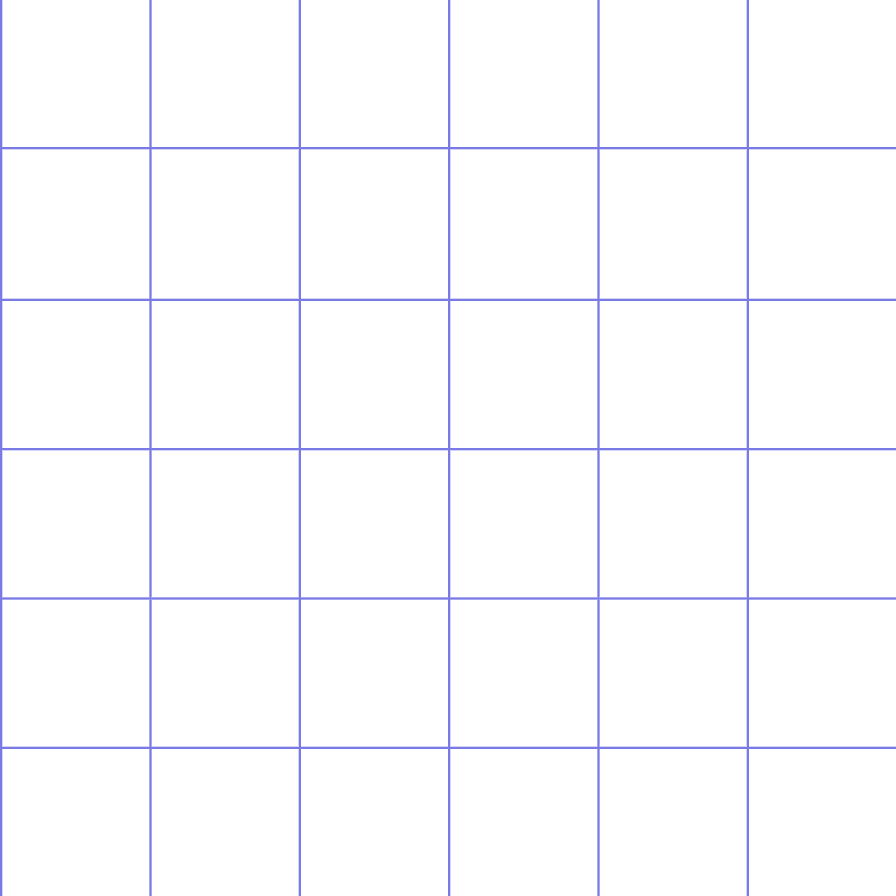
Give the GLSL for this pattern, as a Shadertoy shader.

```glsl
// Square grid paper: thin periwinkle lines on white, six cells each way.

const float CELLS = 6.0;                        // cells across and down
const float LINE_WIDTH = 1.0 / 64.0;            // in cells
const float SHIFTED_ROWS = 1.5;                 // depth of the raised rules, in cells
const vec3 PAPER_COLOR = vec3(1.0);
const vec3 LINE_COLOR = vec3(0.48, 0.48, 0.90);

// Share of each pixel covered by the nearest line starting on a whole number.
vec2 lineCoverage(vec2 cell, vec2 pixel) {
    vec2 fromLine = cell - 0.5 * LINE_WIDTH;
    vec2 dist = abs(fromLine - round(fromLine));
    vec2 overlap = (0.5 * (LINE_WIDTH + pixel) - dist) / pixel;
    return clamp(overlap, vec2(0.0), min(vec2(1.0), LINE_WIDTH / pixel));
}

void mainImage(out vec4 fragColor, in vec2 fragCoord) {
    vec2 uv = fragCoord / iResolution.xy;
    vec2 pixel = CELLS / iResolution.xy;

    // Cells are counted from the upper left corner.
    vec2 cell = CELLS * vec2(uv.x, 1.0 - uv.y);

    // The topmost rules end on their cell boundary instead of starting there.
    cell.y += LINE_WIDTH * step(cell.y, SHIFTED_ROWS);

    // Join both line directions over the paper.
    vec2 coverage = lineCoverage(cell, pixel);
    float ink = max(coverage.x, coverage.y);
    fragColor = vec4(mix(PAPER_COLOR, LINE_COLOR, ink), 1.0);
}
```
